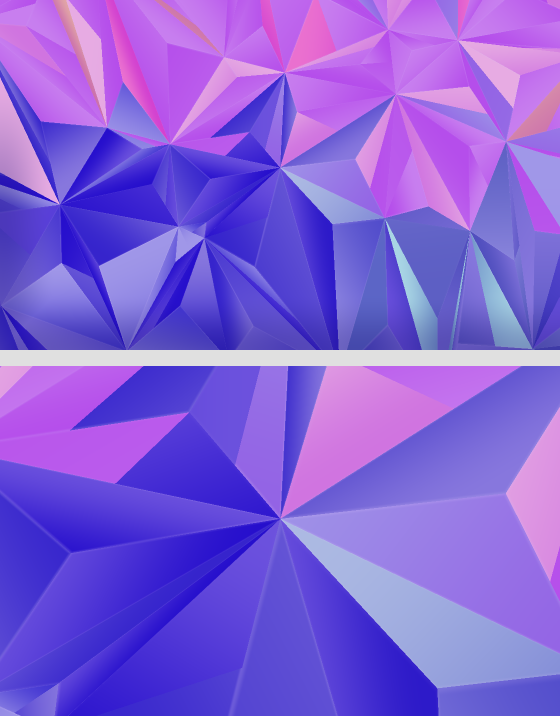
Top: the whole. Bottom: its middle third, enlarged.
Reproduce this background procedurally as a Shadertoy shader.

```glsl
// Low-poly crystal relief: irregular facets in violet, pink and blue, each with a soft gradient.
const float CELL = 0.31;          // mesh cell size in canvas heights
const float JITTER = 0.43;        // below 0.5 the mesh never folds
const float TILT = 0.42;          // mesh rotation in radians
const float SPLIT_SHARE = 0.35;   // share of facets cut in two
const float RIM_WIDTH = 0.018;
const float RIM_STRENGTH = 0.22;
const vec2 ORIGIN = vec2(23.3, 41.6);

const vec3 ORCHID = vec3(0.76, 0.38, 0.92);
const vec3 PINK = vec3(0.94, 0.64, 0.85);
const vec3 HOT_PINK = vec3(0.96, 0.30, 0.74);
const vec3 APRICOT = vec3(0.91, 0.61, 0.50);
const vec3 INDIGO = vec3(0.39, 0.34, 0.82);
const vec3 PERIWINKLE = vec3(0.53, 0.52, 0.88);
const vec3 DEEP_BLUE = vec3(0.23, 0.12, 0.82);
const vec3 SKY = vec3(0.60, 0.72, 0.85);
const vec3 MINT = vec3(0.58, 0.88, 0.86);
const vec3 WARM_SHADE = vec3(0.64, 0.20, 0.92);
const vec3 COOL_SHADE = vec3(0.10, 0.02, 0.79);
const vec3 STEEL_SHADE = vec3(0.27, 0.29, 0.70);
const vec3 HIGHLIGHT = vec3(0.83, 0.74, 0.97);
const vec3 NAVY = vec3(0.08, 0.05, 0.45);

vec3 hash3(vec2 p) {
    vec3 q = fract(p.xyx * vec3(0.1031, 0.1030, 0.0973));
    q += dot(q, q.yxz + 33.33);
    return fract((q.xxy + q.yzz) * q.zyx);
}

float cross2(vec2 a, vec2 b) { return a.x * b.y - a.y * b.x; }

mat2 rotation(float angle) {
    float c = cos(angle), s = sin(angle);
    return mat2(c, s, -s, c);
}

vec2 meshVertex(vec2 id) { return id + JITTER * (2.0 * hash3(id).xy - 1.0); }

vec3 barycentric(vec2 p, vec2 a, vec2 b, vec2 c) {
    return vec3(cross2(b - p, c - p), cross2(c - p, a - p), cross2(a - p, b - p))
        / cross2(b - a, c - a);
}

// Base colour from the place on the canvas and two random values
vec3 pickWarm(float pick) {
    if (pick < 0.60) return ORCHID;
    if (pick < 0.81) return PINK;
    if (pick < 0.89) return HOT_PINK;
    if (pick < 0.92) return APRICOT;
    return PERIWINKLE;
}

vec3 pickCool(float pick, vec2 place) {
    float deep = mix(0.42, 0.16, place.x) + 0.12 * (0.4 - place.y);
    float sky = 0.24 * smoothstep(0.35, 0.75, place.x);
    if (pick < deep) return DEEP_BLUE;
    if (pick > 1.0 - 0.2 * sky) return MINT;
    if (pick > 1.0 - sky) return SKY;
    return pick < deep + 0.38 ? INDIGO : PERIWINKLE;
}

vec3 facetColour(vec2 place, vec3 weights, vec2 key) {
    vec3 seed = hash3(key);
    vec3 levels = hash3(key.yx + 57.0);
    bool warm = place.y + 0.28 * place.x + 0.28 * (seed.x - 0.5) > 0.71;
    vec3 base = warm ? pickWarm(seed.y) : pickCool(seed.y, place);
    vec3 coolShade = mix(COOL_SHADE, STEEL_SHADE, smoothstep(0.45, 0.8, place.x));

    // Gradient between the three corner levels
    float ramp = smoothstep(0.1, 0.9, dot(weights, levels));
    vec3 shade = mix(base, warm ? WARM_SHADE : coolShade, warm ? 0.42 : 0.62);
    vec3 light = mix(base, HIGHLIGHT, 0.32);
    vec3 colour = mix(shade, light, ramp);

    // Faint lit rim
    float edge = min(weights.x, min(weights.y, weights.z));
    float rim = 1.0 - smoothstep(0.0, RIM_WIDTH, edge);
    return mix(colour, HIGHLIGHT, RIM_STRENGTH * rim * seed.z);
}

vec3 meshColour(vec2 uv, float aspect) {
    mat2 turn = rotation(TILT);
    vec2 p = turn * uv / CELL + ORIGIN;
    for (int n = 0; n < 9; n++) {
        vec2 id = floor(p) + vec2(n % 3 - 1, n / 3 - 1);
        vec2 a = meshVertex(id), b = meshVertex(id + vec2(1, 0));
        vec2 c = meshVertex(id + 1.0), d = meshVertex(id + vec2(0, 1));
        // Cut the quad along its better diagonal
        float alongAC = min(cross2(b - a, c - a), cross2(c - a, d - a));
        float alongBD = min(cross2(b - a, d - a), cross2(c - b, d - b));
        if (alongBD > alongAC) { vec2 first = a; a = b; b = c; c = d; d = first; }
        for (int k = 0; k < 2; k++) {
            vec2 u = k == 0 ? b : c, v = k == 0 ? c : d;
            vec3 w = barycentric(p, a, u, v);
            if (min(w.x, min(w.y, w.z)) < 0.0) continue;
            // Fan of three facets around an inner apex
            vec3 apex = 0.15 + hash3(id + 91.0 * float(k + 1));
            apex /= apex.x + apex.y + apex.z;
            vec3 q = w / apex;
            float rise = min(q.x, min(q.y, q.z));
            int side = q.x <= rise ? 0 : (q.y <= rise ? 1 : 2);
            vec3 weights = w - apex * rise;
            weights[side] = rise;
            vec2 dropped = side == 0 ? a : (side == 1 ? u : v);
            vec2 top = apex.x * a + apex.y * u + apex.z * v;
            vec2 centre = (a + u + v + top - dropped) / 3.0;
            vec2 key = id * 8.0 + vec2(k * 4 + side, 0);
            if (hash3(key + 17.0).x < SPLIT_SHARE && weights.x > weights.y) key.y += 3.0;
            vec2 place = (centre - ORIGIN) * turn * CELL / vec2(aspect, 1.0);
            return facetColour(place, weights, key);
        }
    }
    return INDIGO;
}

void mainImage(out vec4 fragColor, in vec2 fragCoord) {
    float aspect = iResolution.x / iResolution.y;
    vec3 colour = vec3(0.0);
    // Four samples smooth the facet edges
    for (int s = 0; s < 4; s++) {
        vec2 offset = vec2(s % 2, s / 2) * 0.5 - 0.25;
        colour += 0.25 * meshColour((fragCoord + offset) / iResolution.y, aspect);
    }
    // Darker foot and lower left side
    vec2 uv = fragCoord / iResolution.xy;
    float foot = 1.0 - smoothstep(0.0, 0.16, uv.y);
    float flank = (1.0 - smoothstep(0.0, 0.1, uv.x)) * (1.0 - smoothstep(0.4, 0.8, uv.y));
    colour = mix(colour, NAVY, 0.32 * max(foot, flank));
    fragColor = vec4(colour, 1.0);
}
```
